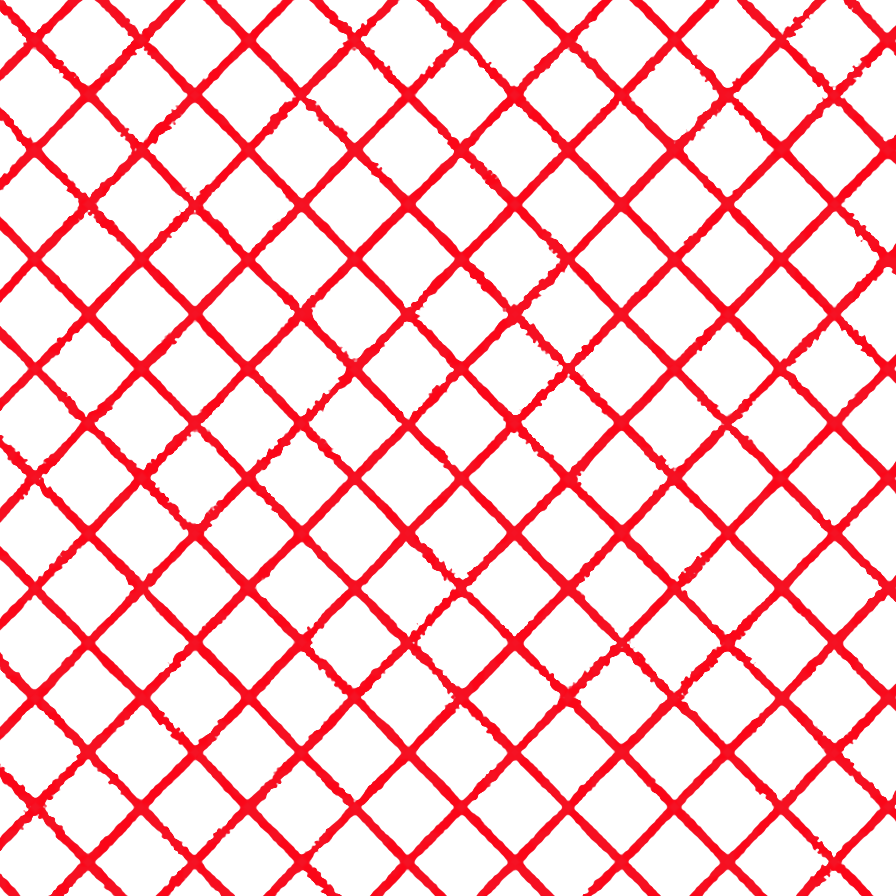
This pattern is drawn by a Shadertoy shader. Its source:

```glsl
// Diagonal red lattice on white, with rough hand-inked line edges.

float hash(vec2 p) {
    return fract(sin(dot(p, vec2(127.1, 311.7))) * 43758.5453);
}

float noise(vec2 p) {
    vec2 i = floor(p), f = fract(p);
    f = f * f * (3.0 - 2.0 * f);
    return mix(mix(hash(i), hash(i + vec2(1, 0)), f.x),
               mix(hash(i + vec2(0, 1)), hash(i + vec2(1, 1)), f.x), f.y);
}

// Distance to the nearest line of one family; lines lie at whole values of s
float lineDistance(float s, vec2 p) {
    float wander = (noise(p * 22.0) - 0.5) * 0.0016;
    return abs((fract(s + 0.5) - 0.5) * 0.0853 + wander);
}

float smoothMin(float a, float b, float k) {
    float h = max(k - abs(a - b), 0.0) / k;
    return min(a, b) - h * h * k * 0.25;
}

void mainImage(out vec4 fragColor, in vec2 fragCoord) {
    vec2 p = fragCoord / iResolution.y;
    float pixel = 1.0 / iResolution.y;

    // Lattice coordinates: crossings at whole and at half steps
    vec2 cell = (p - vec2(0.0391, 0.9551)) / vec2(0.1190, 0.1223);
    float rising = lineDistance(cell.x - cell.y, p);
    float falling = lineDistance(cell.x + cell.y, p + 17.3);

    // Slow swelling of the stroke, with patches of fine ragged crumbs
    float swell = (noise(p * 48.0 + 5.0) - 0.5) * 0.0014;
    float patches = smoothstep(0.45, 0.8, noise(p * 26.0 + 31.0));
    float crumbs = (noise(p * 230.0) - 0.45) * mix(0.0012, 0.0055, patches);
    float d = smoothMin(rising, falling, 0.0035) - 0.0050 - swell - crumbs;

    // Ink: mottled red, paler at the crossings and along the edges
    float crossing = 1.0 - smoothstep(0.002, 0.007, max(rising, falling));
    float mottle = smoothstep(0.35, 0.65, noise(p * 75.0 + 9.0));
    vec3 ink = mix(vec3(0.985, 0.025, 0.095), vec3(0.96, 0.07, 0.14),
                   max(mottle * 0.8, crossing));
    ink = mix(ink, vec3(0.93, 0.13, 0.20), 0.8 * smoothstep(-0.0016, 0.0, d));

    float cover = 1.0 - smoothstep(-0.7 * pixel, 0.7 * pixel, d);
    fragColor = vec4(mix(vec3(1.0), ink, cover), 1.0);
}
```
